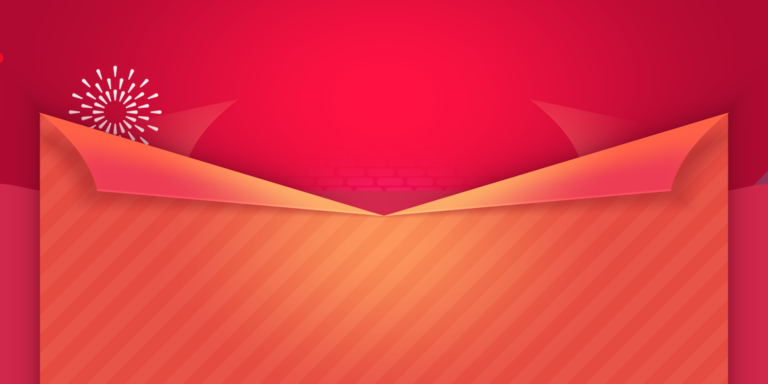
This background is drawn by a Shadertoy shader. Its source:

```glsl
// A folded coral envelope with curled lapels over a crimson glow, with a spark burst.

// Lengths are in canvas heights; x is measured from the centre line.
const vec2 CORNER = vec2(0.896, 0.706);
const vec2 TIP = vec2(0.0, 0.4375);
const vec2 FOLD = vec2(0.747, 0.503);
const float FOLD_BOW = 0.105;
const vec2 FIN_TIP = vec2(0.378, 0.742);
const vec2 FIN_FOOT = vec2(0.508, 0.591);
const vec2 BURST = vec2(-0.7, 0.708);
const float RAYS = 16.0;
const float STRIPE = 0.1;
const vec2 CELL = vec2(0.078, 0.0245);

const vec3 GLOW = vec3(1.0, 0.07, 0.26);
const vec3 CRIMSON = vec3(0.69, 0.04, 0.195);
const vec3 MAGENTA = vec3(0.88, 0.03, 0.42);
const vec3 PANEL = vec3(0.83, 0.155, 0.30);
const vec3 CORAL = vec3(0.905, 0.305, 0.26);
const vec3 ORANGE = vec3(0.98, 0.56, 0.34);
const vec3 APRICOT = vec3(0.99, 0.67, 0.41);
const vec3 ROSE = vec3(0.93, 0.24, 0.33);
const vec3 FLAME = vec3(1.0, 0.38, 0.28);
const vec3 SHADE = vec3(0.36, 0.02, 0.09);

float fill(float d) {
    float px = 1.0 / iResolution.y;
    return 1.0 - smoothstep(-px, px, d);
}

// Signed distance to the line a-b, positive on its left.
float side(vec2 p, vec2 a, vec2 b) {
    vec2 d = normalize(b - a);
    return d.x * (p.y - a.y) - d.y * (p.x - a.x);
}

float segment(vec2 p, vec2 a, vec2 b) {
    vec2 d = b - a;
    return length(p - a - d * clamp(dot(p - a, d) / dot(d, d), 0.0, 1.0));
}

float body(vec2 q) {
    return max(q.x - CORNER.x, side(q, TIP, CORNER));
}

float lapel(vec2 q) {
    float t = clamp((q.y - FOLD.y) / (CORNER.y - FOLD.y), 0.0, 1.0);
    float curl = q.x - mix(FOLD.x, CORNER.x, t) + FOLD_BOW * t * (1.0 - t);
    return max(max(side(q, TIP, CORNER), -side(q, TIP, FOLD)), curl * 0.85);
}

// Three rings of tapered sparks; the middle ring sits between the others.
float burst(vec2 p) {
    float r = length(p), a = atan(p.y, p.x), ink = 0.0;
    float sector = 6.2831853 / RAYS;
    for (int i = 0; i < 3; i++) {
        float turn = i == 1 ? 0.5 : 0.0;
        float b = (fract(a / sector + turn + 0.5) - 0.5) * sector;
        vec2 s = r * vec2(cos(b), sin(b));
        float start = 0.032 + 0.031 * float(i);
        float width = mix(0.0018, 0.0046, clamp((s.x - start) / 0.022, 0.0, 1.0));
        ink = max(ink, fill(segment(s, vec2(start, 0.0), vec2(start + 0.022, 0.0)) - width));
    }
    return ink;
}

vec3 backdrop(vec2 p, vec2 q) {
    float d = length(vec2(q.x, 1.45 * (p.y - 0.74)));
    vec3 col = mix(GLOW, CRIMSON, smoothstep(0.03, 1.02, d));
    // Faint rounded tiles in the valley.
    vec2 h = (q - vec2(0.0, 0.48)) / vec2(0.2, 0.075);
    float haze = exp(-dot(h, h));
    col = mix(col, MAGENTA, 0.45 * haze);
    float row = floor(p.y / CELL.y);
    vec2 c = (fract(vec2(p.x / CELL.x + 0.3 * row, p.y / CELL.y)) - 0.5) * CELL;
    float tile = length(max(abs(c) - vec2(0.025, 0.001), 0.0)) - 0.009;
    col += vec3(0.04, 0.07, 0.06) * haze * fill(tile);
    // Side panels and the small details at the margins.
    col = mix(col, vec3(0.58, 0.2, 0.36), fill(max(p.y - p.x + 0.445, 0.5 - p.y)));
    float rim = 0.503 + 0.018 * smoothstep(0.88, 1.0, q.x);
    col = mix(col, PANEL, fill(p.y - rim));
    col = mix(col, vec3(0.93, 0.05, 0.16), fill(length(p - vec2(-1.005, 0.849)) - 0.014));
    // Translucent fins that fade outwards.
    float t = clamp((FIN_TIP.y - p.y) / (FIN_TIP.y - FIN_FOOT.y), 0.0, 1.0);
    float inner = mix(FIN_TIP.x, FIN_FOOT.x, t) + 0.07 * t * (1.0 - t) - q.x;
    float top = p.y - FIN_TIP.y + 0.21 * (q.x - FIN_TIP.x);
    float fade = (1.0 - smoothstep(0.43, 0.70, q.x)) * mix(0.2, 0.48, t);
    return mix(col, vec3(1.0, 0.5, 0.45), fill(max(inner, top)) * fade);
}

vec3 paper(vec2 p, vec2 q) {
    float d = length((p - vec2(0.0, 0.38)) * vec2(1.0, 1.35));
    vec3 col = mix(ORANGE, CORAL, smoothstep(0.0, 0.62, d));
    float u = abs(fract((p.x - p.y) / STRIPE) - 0.5) - 0.25;
    col += vec3(0.012, 0.035, 0.03) * (fill(u * STRIPE * 0.707) - 0.3);
    // Lapel shadow widens away from the tip.
    float shadow = lapel(q - vec2(0.045, -0.04) * q.x);
    float soft = 0.008 + 0.035 * q.x;
    return mix(col, vec3(0.62, 0.13, 0.15), 0.5 - 0.5 * smoothstep(-soft, soft, shadow));
}

vec3 lapelColor(vec2 q) {
    float below = -side(q, TIP, CORNER), above = side(q, TIP, FOLD);
    float across = below / max(below + above, 0.001);
    vec3 outer = mix(FLAME, ROSE, smoothstep(0.05, 0.65, across));
    vec3 col = mix(APRICOT, outer, smoothstep(0.15, 0.62, q.x + 0.12 * (across - 0.5)));
    col = mix(col, FLAME, 0.8 * smoothstep(0.73, 0.88, q.x));
    return col + 0.08 * (1.0 - smoothstep(0.0, 0.008, above));
}

void mainImage(out vec4 fragColor, in vec2 fragCoord) {
    vec2 p = (fragCoord - vec2(0.5 * iResolution.x, 0.0)) / iResolution.y;
    vec2 q = vec2(abs(p.x), p.y);
    vec3 col = backdrop(p, q);
    col = mix(col, vec3(1.0, 0.93, 0.94), burst(p - BURST));
    float edge = body(q);
    col = mix(col, SHADE, 0.42 * exp(-max(edge, 0.0) / 0.032) * smoothstep(0.0, 0.3, q.x));
    col = mix(col, paper(p, q), fill(edge));
    col = mix(col, lapelColor(q), fill(lapel(q)));
    fragColor = vec4(clamp(col, 0.0, 1.0), 1.0);
}
```
